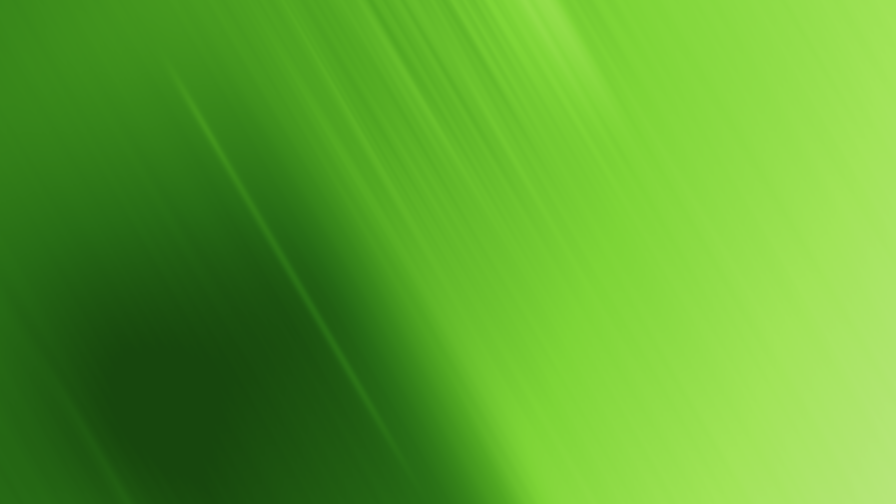
A Shadertoy shader for this background:

```glsl
vec2 hashGradient(vec2 cell) {
    float h = fract(sin(dot(cell, vec2(127.1, 311.7))) * 4375.85);
    return vec2(cos(6.2832 * h), sin(6.2832 * h));
}

float gradientNoise(vec2 q) {
    vec2 i = floor(q), f = fract(q);
    vec2 w = f * f * f * (f * (f * 6.0 - 15.0) + 10.0);
    float a = dot(hashGradient(i), f);
    float b = dot(hashGradient(i + vec2(1, 0)), f - vec2(1, 0));
    float c = dot(hashGradient(i + vec2(0, 1)), f - vec2(0, 1));
    float d = dot(hashGradient(i + vec2(1, 1)), f - vec2(1, 1));
    return mix(mix(a, b, w.x), mix(c, d, w.x), w.y);
}

float softMax(float a, float b) {
    return log(exp(5.0 * a) + exp(5.0 * b)) / 5.0;
}

// Green scale from deep shade (0) to pale lime (6)
vec3 greenRamp(float tone) {
    vec3 stops[7] = vec3[7](
        vec3(0.09, 0.28, 0.05), vec3(0.15, 0.42, 0.08), vec3(0.22, 0.53, 0.10),
        vec3(0.32, 0.66, 0.13), vec3(0.49, 0.83, 0.21), vec3(0.63, 0.89, 0.34),
        vec3(0.73, 0.90, 0.50));
    vec3 color = stops[0];
    for (int i = 0; i < 6; i++)
        color += (stops[i + 1] - stops[i]) * clamp(tone - float(i), 0.0, 1.0);
    return color;
}

float ridge(float across, float center, float width) {
    float d = (across - center) / width;
    return exp(-d * d);
}

void mainImage(out vec4 fragColor, in vec2 fragCoord) {
    vec2 p = fragCoord / iResolution.y;
    float across = dot(p, vec2(0.861, 0.509));
    float along = dot(p, vec2(0.509, -0.861));

    // Broad light from the right, with a softer floor at the upper left
    float rightLight = 5.85 - 1.05 * p.y - 2.4 * (1.778 - p.x);
    float leftLight = 2.0 + 1.6 * p.x - 0.3 * (1.0 - p.y);
    float tone = softMax(rightLight, leftLight);

    // Deep shade with a slanted right edge
    float shade = 1.0 - smoothstep(0.72, 0.97, across);
    shade *= smoothstep(-0.75, 0.05, along);
    shade *= mix(0.35, 1.0, smoothstep(0.0, 0.4, across));
    tone -= 2.6 * shade;

    // Bright fold, crisp on its right side
    float fold = smoothstep(1.31, 1.44, across) * (1.0 - smoothstep(1.44, 1.485, across));
    tone += 0.8 * fold * (1.0 - smoothstep(-0.35, 0.05, along));

    // Thin glints
    float glintFade = smoothstep(-0.65, -0.4, along) * (1.0 - smoothstep(0.1, 0.5, along));
    tone += glintFade * (0.65 * ridge(across, 0.731, 0.008) + 0.15 * ridge(across, 0.735, 0.03));
    tone += 0.3 * ridge(across, 0.22, 0.012) * smoothstep(-0.3, 0.0, along);

    // Fine brushed streaks, strongest in the upper middle
    float streaks = gradientNoise(vec2(across * 42.0, along * 1.3))
                  + 0.6 * gradientNoise(vec2(across * 95.0, along * 1.8 + 7.0));
    float upperMiddle = smoothstep(0.8, 1.05, across) * (1.0 - smoothstep(1.3, 1.6, across));
    upperMiddle *= 1.0 - smoothstep(-0.3, 0.2, along);
    tone += streaks * (0.08 + 0.3 * upperMiddle);

    fragColor = vec4(greenRamp(tone), 1.0);
}
```
